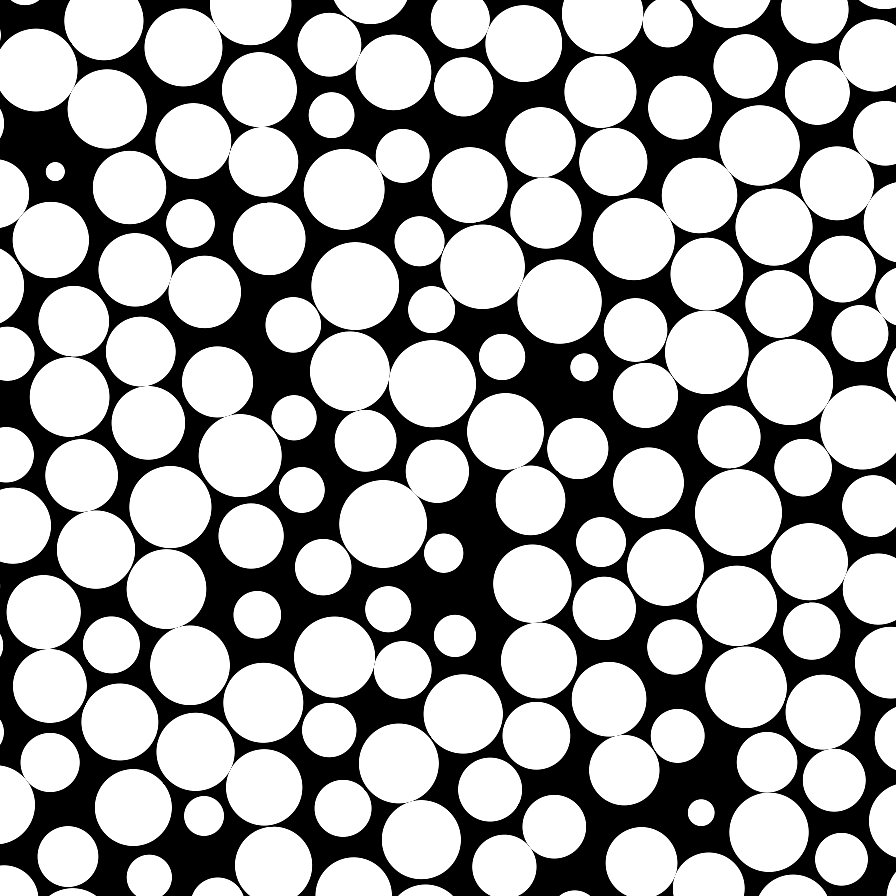
Give the GLSL for this pattern, as a Shadertoy shader.

```glsl
// Densely packed white discs of mixed sizes on black, like a slice through equal spheres.

const float SPACING = 0.0905; // cell spacing as a part of the canvas height

vec3 hash3(vec2 cell) {
    vec3 p = fract(cell.xyx * vec3(0.1031, 0.1030, 0.0973));
    p += dot(p, p.yxz + 33.33);
    return fract((p.xxy + p.yzz) * p.zyx);
}

// Steps through the six neighbours of a hexagonal cell, 60 degrees at a time.
vec2 nextNeighbour(vec2 n) {
    return vec2(-n.y, n.x + n.y);
}

// Starting disc of a cell: jittered centre (xy) and radius (z) of a sliced sphere.
vec3 seedDisc(vec2 cell) {
    vec3 h = hash3(cell + 71.0);
    vec2 centre = vec2(cell.x + 0.5 * cell.y, 0.866 * cell.y);
    float height = 0.985 * h.z;
    return vec3(centre + 0.34 * (h.xy - 0.5), 0.55 * sqrt(1.0 - height * height));
}

// Disc of a cell after its neighbours have pushed it aside; small discs yield more.
vec3 packedDisc(vec2 cell) {
    vec3 disc = seedDisc(cell);
    vec2 push = vec2(0.0);
    vec2 n = vec2(1.0, 0.0);
    for (int k = 0; k < 6; k++) {
        vec3 other = seedDisc(cell + n);
        vec2 away = disc.xy - other.xy;
        float dist = length(away);
        float reach = disc.z + other.z;
        push += away / dist * max(reach - dist, 0.0) * other.z / reach;
        n = nextNeighbour(n);
    }
    return vec3(disc.xy + push, disc.z);
}

void mainImage(out vec4 fragColor, in vec2 fragCoord) {
    // Turn the layout so that its rows do not follow the canvas edges.
    float pixel = 1.0 / (iResolution.y * SPACING);
    vec2 p = mat2(0.921, 0.389, -0.389, 0.921) * fragCoord * pixel;

    // Find the disc that reaches furthest over this point.
    float row = floor(p.y / 0.866 + 0.5);
    vec2 home = vec2(floor(p.x - 0.5 * row + 0.5), row);
    vec2 cell = home;
    vec3 disc = packedDisc(home);
    float nearest = distance(p, disc.xy) - disc.z;
    vec2 n = vec2(1.0, 0.0);
    for (int k = 0; k < 6; k++) {
        vec3 other = packedDisc(home + n);
        float edge = distance(p, other.xy) - other.z;
        if (edge < nearest) {
            nearest = edge;
            disc = other;
            cell = home + n;
        }
        n = nextNeighbour(n);
    }

    // Trim it by half of its largest overlap, or let it grow a little if free.
    float cover = 0.0;
    if (nearest < 0.05) {
        float trim = -0.015;
        for (int k = 0; k < 6; k++) {
            vec3 other = packedDisc(cell + n);
            float overlap = disc.z + other.z - distance(disc.xy, other.xy);
            trim = max(trim, 0.5 * overlap);
            n = nextNeighbour(n);
        }
        float edge = nearest + trim;
        cover = clamp(0.5 - 1.5 * edge / pixel, 0.0, 1.0) * step(0.075, disc.z - trim);
    }

    fragColor = vec4(vec3(cover), 1.0);
}
```
